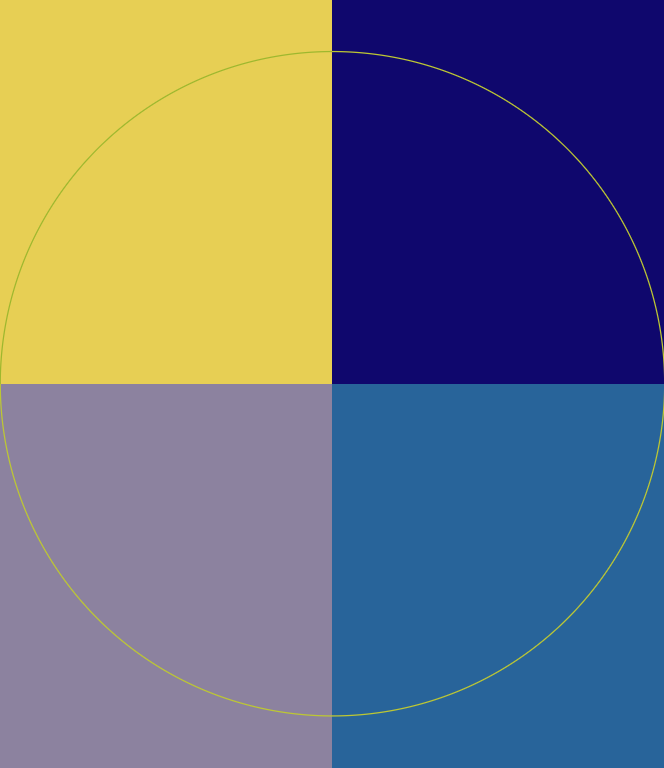
Give the GLSL for this background, as a Shadertoy shader.

```glsl
// Four flat colour quadrants crossed by a thin ring as wide as the canvas.

const vec3 YELLOW = vec3(0.906, 0.812, 0.329);
const vec3 NAVY   = vec3(0.059, 0.027, 0.427);
const vec3 BLUE   = vec3(0.157, 0.392, 0.604);
const vec3 MAUVE  = vec3(0.549, 0.510, 0.624);
const vec3 RING_LIME  = vec3(0.74, 0.78, 0.20);
const vec3 RING_GREEN = vec3(0.62, 0.72, 0.18);

// Lengths are in canvas widths, measured from the canvas centre.
const vec2  RING_CENTER = vec2(0.0007, 0.0004);
const float RING_RADIUS = 0.5003;
const float RING_WIDTH  = 0.0019;

// Antialiased coverage of the region where dist is positive.
float coverage(float dist, float pixel) {
    return clamp(dist / pixel + 0.5, 0.0, 1.0);
}

void mainImage(out vec4 fragColor, in vec2 fragCoord) {
    float pixel = 1.0 / iResolution.x;
    vec2 p = (fragCoord - 0.5 * iResolution.xy) * pixel;

    // Quadrants
    float right = coverage(p.x, pixel);
    float upper = coverage(p.y, pixel);
    vec3 color = mix(mix(MAUVE, BLUE, right), mix(YELLOW, NAVY, right), upper);

    // Ring, greener over the yellow quadrant
    float ringDist = abs(length(p - RING_CENTER) - RING_RADIUS);
    float ring = coverage(0.5 * RING_WIDTH - ringDist, pixel);
    vec3 ringColor = mix(RING_LIME, RING_GREEN, upper * (1.0 - right));
    color = mix(color, ringColor, ring);

    fragColor = vec4(color, 1.0);
}
```
